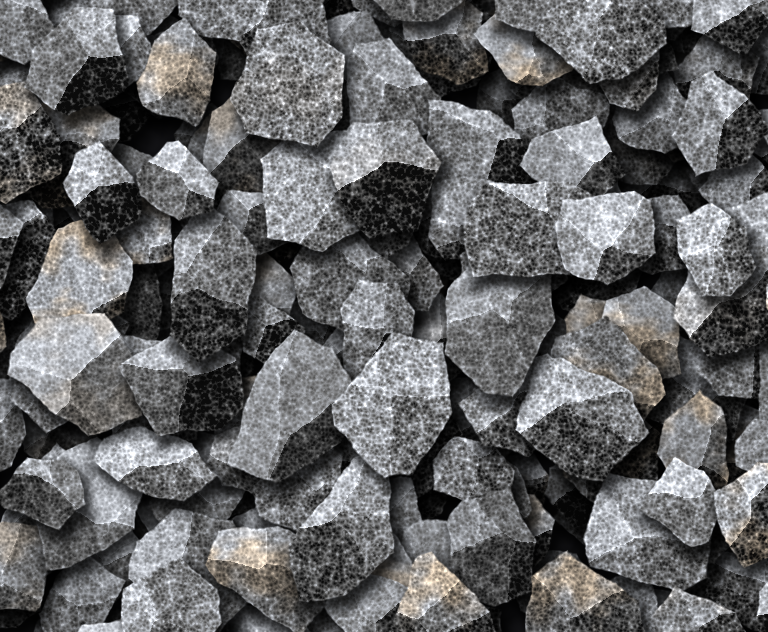
This texture is drawn by a WebGL 2 fragment shader. Its source:

```glsl
#version 300 es
precision highp float;
// A bed of crushed grey stone. Rotated jittered grids of angular polygons are
// painted from the deepest layer up; each stone casts a soft shadow, is cut
// into flat lit facets and carries a cellular mineral grain.
uniform vec2 u_resolution;
out vec4 fragColor;

const float TAU = 6.2831853;
const int LAYERS = 4;
const int SIDES = 7;
const int FACETS = 4;
const vec3 LIGHT = vec3(-0.30, 0.60, 0.74);
const vec2 SHADOW_SHIFT = vec2(0.008, -0.014);

vec3 hash3(vec2 p) {
  vec3 v = fract(p.xyx * vec3(0.1031, 0.1030, 0.0973));
  v += dot(v, v.yxz + 33.33);
  return fract((v.xxy + v.yzz) * v.zyx);
}

mat2 rotation(float a) {
  float c = cos(a), s = sin(a);
  return mat2(c, s, -s, c);
}

// Distance to the nearest scattered point.
float cellular(vec2 p) {
  vec2 cell = floor(p);
  float nearest = 4.0;
  for (int j = -1; j <= 1; j++)
    for (int i = -1; i <= 1; i++) {
      vec2 c = cell + vec2(i, j);
      vec2 d = c + hash3(c + 91.0).xy - p;
      nearest = min(nearest, dot(d, d));
    }
  return sqrt(nearest);
}

// Layered sines for chipped, uneven edges.
vec2 waves(vec2 p, float phase) {
  vec2 sum = vec2(0.0);
  float amp = 0.5;
  for (int i = 0; i < 4; i++) {
    sum += amp * sin(p.yx + phase + vec2(0.0, 1.7));
    p = rotation(1.1) * p * 1.9 + sum;
    amp *= 0.55;
  }
  return sum;
}

// Signed distance to an irregular, stretched convex polygon.
float outline(vec2 q, vec2 id, float radius) {
  vec3 h = hash3(id + 17.0);
  q = rotation(h.x * TAU) * q;
  q.x /= 1.0 + 0.45 * h.y;
  float d = -1.0;
  for (int i = 0; i < SIDES; i++) {
    vec3 k = hash3(id + 5.3 * float(i) + 40.0);
    float a = (float(i) + 0.7 * k.x) * TAU / float(SIDES);
    d = max(d, dot(q, vec2(cos(a), sin(a))) - radius * mix(0.7, 1.05, k.y));
  }
  return d;
}

// Facet lighting in x, distance to the nearest ridge in y.
vec2 facets(vec2 q, vec2 id, float radius) {
  vec3 h = hash3(id + 63.0);
  vec2 tilt = (h.xy - 0.5) * 0.5;
  float lowest = radius * 0.14 - dot(q, tilt), second = 9.0;
  vec2 slope = tilt;
  vec2 apex = (h.yz - 0.5) * radius * 0.7;
  for (int i = 0; i < FACETS; i++) {
    vec3 k = hash3(id + 3.7 * float(i) + 120.0);
    float a = (float(i) + k.x + h.z * 4.0) * TAU / float(FACETS);
    vec2 g = vec2(cos(a), sin(a)) * mix(0.25, 0.95, k.y);
    float z = radius * 0.3 * k.z - dot(q - apex, g);
    second = min(second, max(z, lowest));
    if (z < lowest) { lowest = z; slope = g; }
  }
  float lit = dot(normalize(vec3(slope, 1.0)), LIGHT);
  return vec2(max(lit, 0.0), second - lowest);
}

vec3 stoneColor(vec2 q, vec2 id, float radius, float edge, float grain) {
  vec3 h = hash3(id + 211.0);
  vec2 f = facets(q, id, radius);
  float tone = (0.76 * f.x - 0.01) * mix(0.82, 1.14, h.x);
  float ridge = 1.0 - smoothstep(0.0, 0.004, f.y);
  float rim = 1.0 - smoothstep(0.001, 0.005, -edge);
  vec2 w = waves(q * 38.0, h.y * 30.0);
  float vein = (1.0 - smoothstep(0.0, 0.07, abs(w.x))) * smoothstep(0.1, 0.6, w.y);
  tone += grain * mix(0.7, 1.3, h.z) + 0.06 * w.y;
  tone += (0.13 * ridge + 0.09 * rim + 0.10 * vein) * (0.7 + 2.0 * grain);
  vec3 cool = mix(vec3(1.0), vec3(0.98, 1.0, 1.035), smoothstep(0.3, 0.7, tone));
  float rust = smoothstep(0.6, 0.95, h.y) * smoothstep(-0.4, 0.6, w.x);
  return max(tone, 0.04) * mix(cool, vec3(1.08, 0.99, 0.88), rust);
}

void main() {
  vec2 p = gl_FragCoord.xy / u_resolution.y;
  float pixel = 1.0 / u_resolution.y;
  vec2 chip = waves(p * 75.0, 0.0) * 0.0035;

  // Mineral grain: mottling, fine grit and pale specks.
  float grain = 0.28 * (cellular((p + chip) * 48.0) - 0.45)
              + 0.38 * (cellular((p + chip) * 150.0) - 0.45)
              + 0.16 * (1.0 - smoothstep(0.1, 0.32, cellular((p - chip) * 95.0)));

  vec3 color = vec3(0.07, 0.07, 0.08);
  for (int layer = 0; layer < LAYERS; layer++) {
    float depth = float(layer) / float(LAYERS - 1);
    float size = mix(0.145, 0.165, depth);
    mat2 turn = rotation(0.5 + 1.9 * float(layer));
    vec2 grid = p * turn / size + 37.0 * float(layer + 1);
    for (int j = -1; j <= 1; j++)
      for (int i = -1; i <= 1; i++) {
        vec2 id = floor(grid) + vec2(i, j);
        vec3 h = hash3(id);
        if (h.z > mix(1.3, 0.58, depth)) continue;
        vec2 q = turn * ((grid - id - 0.5 - 0.6 * (h.xy - 0.5)) * size) + chip;
        float radius = size * mix(0.36, 0.6, hash3(id + 7.0).x);
        float shadowEdge = outline(q - SHADOW_SHIFT, id, radius);
        color *= mix(0.22, 1.0, smoothstep(-0.010, 0.022, shadowEdge));
        float edge = outline(q, id, radius);
        if (edge > pixel) continue;
        vec3 stone = stoneColor(q, id, radius, edge, grain) * mix(0.5, 1.06, sqrt(depth));
        color = mix(stone, color, smoothstep(-pixel, pixel, edge));
      }
  }
  fragColor = vec4(clamp(color, 0.0, 1.0), 1.0);
}
```
